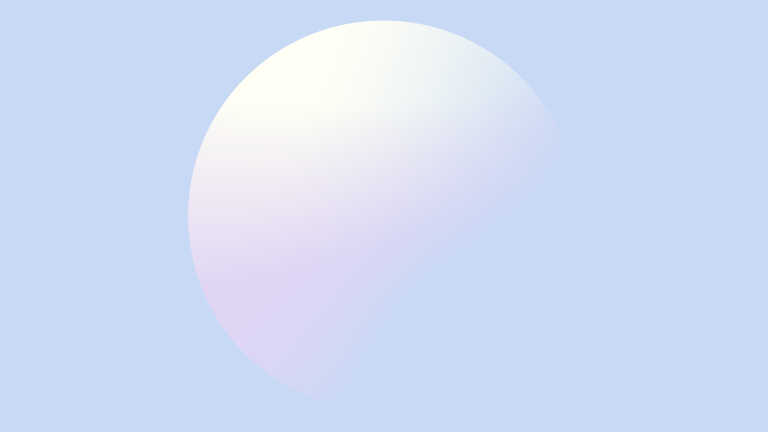
This background is drawn by a WebGL 2 fragment shader. Its source:

```glsl
#version 300 es
precision highp float;
// A soft disc on a flat pale blue ground. Its fill runs from cream at the upper
// left, through a curved lilac ridge, to the ground blue at the lower right.
// Two slanted ramps fade each half to blue; height over the ridge blends them.
uniform vec2 u_resolution;
out vec4 outColor;

const vec3 BLUE  = vec3(0.780, 0.851, 0.957);
const vec3 CREAM = vec3(1.000, 1.000, 0.960);
const vec3 LILAC = vec3(0.880, 0.838, 0.955);

// Clamped ramp along a direction, starting at -offset and lasting for span.
float ramp(vec2 p, vec2 direction, float offset, float span) {
    return clamp((dot(p, direction) + offset) / span, 0.0, 1.0);
}

// Round bump that falls off smoothly from its centre.
float bump(vec2 p, vec2 centre, float sharpness) {
    vec2 d = p - centre;
    return exp(-dot(d, d) * sharpness);
}

// Share of the upper colour: zero on the lilac ridge, one well above it.
float heightOverRidge(vec2 p) {
    float along = p.x + 0.391;
    float ridge = -0.16 + 0.12 * along + 0.27 * along * along;
    float depth = max(0.44 - 0.28 * along, 0.1);
    return clamp((p.y - ridge) / depth, 0.0, 1.0);
}

vec3 discFill(vec2 p) {
    // Upper half: cream fading to blue towards the right.
    float upperFade = pow(ramp(p, vec2(0.9, -0.35), 0.286, 0.602), 1.5);
    vec3 upper = mix(CREAM, BLUE, upperFade);

    // Lower half: lilac fading to blue along the diagonal, with a blue swell.
    float swell = 0.07 * bump(p, vec2(0.131, -0.25), 30.0);
    float lowerFade = ramp(p, vec2(0.73, -0.68), 0.179 + swell, 0.417);
    vec3 lower = mix(LILAC, BLUE, lowerFade * lowerFade);

    return mix(lower, upper, heightOverRidge(p));
}

// Antialiased coverage of a disc; pixel is the size of one pixel.
float discMask(vec2 p, vec2 centre, float radius, float pixel) {
    return clamp(0.5 - (length(p - centre) - radius) / pixel, 0.0, 1.0);
}

void main() {
    // Centred coordinates in units of the canvas height.
    vec2 p = (gl_FragCoord.xy - 0.5 * u_resolution) / u_resolution.y;
    float disc = discMask(p, vec2(-0.001, 0.0), 0.4525, 1.0 / u_resolution.y);
    outColor = vec4(mix(BLUE, discFill(p), disc), 1.0);
}
```
